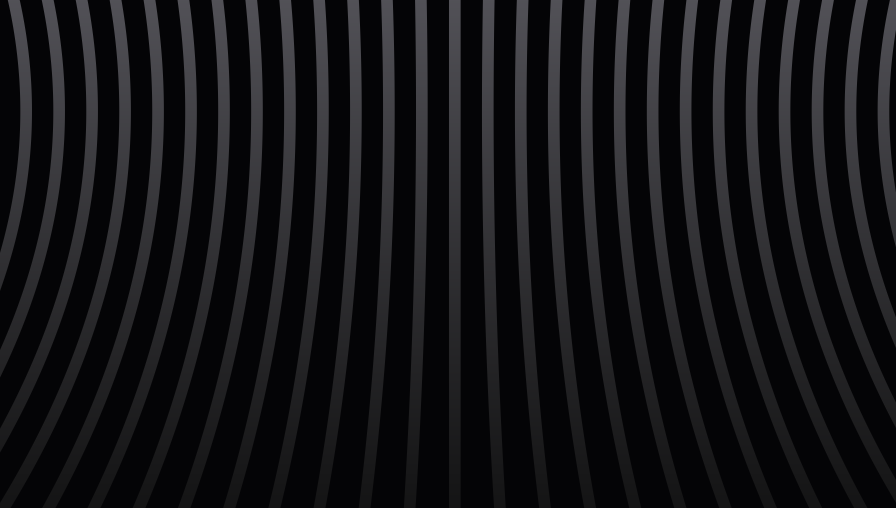
Write a Shadertoy shader that draws this background.

```glsl
#define CENTER_X 0.5076
#define WAIST_Y 0.781
#define PITCH 0.0368
#define FLARE 0.0691
#define HALF_WIDTH 0.0065
#define FADE_POWER 1.1
#define BACKDROP vec3(0.016, 0.016, 0.023)
#define STRIPE_TOP vec3(0.320, 0.317, 0.340)
#define STRIPE_BOTTOM vec3(0.080, 0.080, 0.083)

// Signed distance to the nearest line of a fan that flares away from its waist
float fanDistance(vec2 p) {
    float pitch = PITCH + FLARE * p.y * p.y;
    float index = round(p.x / pitch);
    float slope = 2.0 * FLARE * p.y * index;
    float offset = abs(p.x - index * pitch);
    return offset / sqrt(1.0 + slope * slope) - HALF_WIDTH;
}

void mainImage(out vec4 fragColor, in vec2 fragCoord) {
    vec2 uv = fragCoord / iResolution.xy;

    // Both axes in canvas widths, centred on the waist of the middle stripe
    vec2 p = (uv - vec2(CENTER_X, WAIST_Y)) * iResolution.xy / iResolution.x;

    // Coverage over one pixel
    float stripe = clamp(0.5 - fanDistance(p) * iResolution.x, 0.0, 1.0);

    // Stripes fade towards the bottom
    vec3 stripeColor = mix(STRIPE_BOTTOM, STRIPE_TOP, pow(uv.y, FADE_POWER));
    fragColor = vec4(mix(BACKDROP, stripeColor, stripe), 1.0);
}
```
